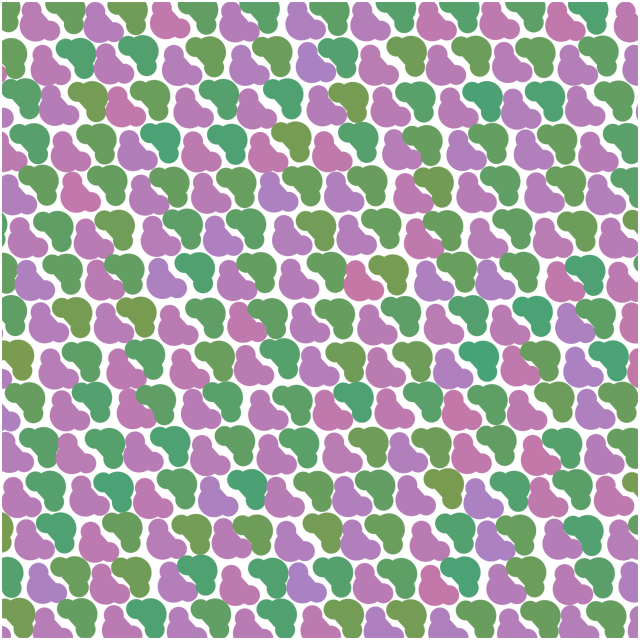
Reproduce this pattern procedurally as a WebGL 2 fragment shader.

```glsl
#version 300 es
precision highp float;

uniform vec2 u_resolution;
out vec4 fragColor;

float hash(vec3 key) {
    vec3 q = fract(key * vec3(0.1031, 0.1130, 0.0973) + 0.37);
    q += dot(q, q.yzx + 33.33);
    return fract((q.x + q.y) * q.z);
}

float disc(vec2 p, vec2 center, float radius) {
    return length(p - center) - radius;
}

// Round body with one flattened side between two knobs
float blob(vec2 p) {
    float body = max(disc(p, vec2(0.0), 0.025), dot(p, vec2(0.743, 0.669)) - 0.0204);
    float head = disc(p, vec2(-0.0064, 0.0236), 0.0156);
    float foot = disc(p, vec2(0.0227, -0.0082), 0.0156);
    return min(body, min(head, foot));
}

// Hue drifts around each base colour, mostly staying near the middle
vec3 blobColor(float kind, float drift) {
    vec3 purple = vec3(0.717, 0.488, 0.711) + drift * vec3(0.06, -0.025, -0.065);
    vec3 green = vec3(0.378, 0.622, 0.393) + drift * vec3(0.11, -0.015, -0.085);
    return mix(purple, green, kind);
}

void main() {
    vec2 uv = gl_FragCoord.xy / u_resolution;
    float pixel = 1.0 / min(u_resolution.x, u_resolution.y);

    // Slanted lattice: ten columns, fifteen rows
    vec2 columnStep = vec2(0.1028, 0.0);
    vec2 rowStep = vec2(0.01628, -0.0677);
    vec2 p = uv - vec2(0.0566, 0.9609);
    float row = round(p.y / rowStep.y);
    float column = round((p.x - row * rowStep.x) / columnStep.x);

    vec3 color = vec3(1.0);
    for (int j = -1; j <= 1; j++) {
        for (int i = -1; i <= 1; i++) {
            vec2 cell = vec2(column + float(i), row + float(j));
            vec2 anchor = cell.x * columnStep + cell.y * rowStep;
            // Each cell holds a purple blob and a green one turned half around
            for (int k = 0; k < 2; k++) {
                float kind = float(k);
                vec3 key = vec3(cell + 40.0, kind * 17.0 + 3.0);
                vec2 jitter = vec2(hash(key), hash(key + 71.0)) - 0.5;
                vec2 local = p - anchor - kind * vec2(0.0508, 0.0247);
                local -= jitter * vec2(0.009, 0.0064);
                float d = blob(local * (1.0 - 2.0 * kind));
                float drift = hash(key + 113.0) + hash(key + 157.0) - 1.0;
                float cover = 1.0 - smoothstep(-0.75 * pixel, 0.75 * pixel, d);
                color = mix(color, blobColor(kind, drift), cover);
            }
        }
    }

    // Thin white frame
    vec2 border = min(uv, 1.0 - uv);
    float inside = smoothstep(-0.5 * pixel, 0.5 * pixel, min(border.x, border.y) - 0.0033);
    fragColor = vec4(mix(vec3(1.0), color, inside), 1.0);
}
```
